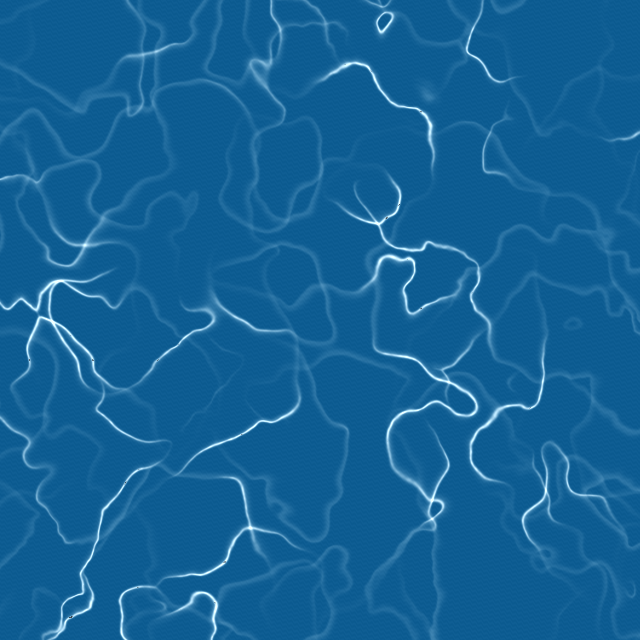
This texture is drawn by a Shadertoy shader. Its source:

```glsl
vec2 hashDirection(vec2 cell) {
    float angle = 6.2832 * fract(sin(dot(cell, vec2(127.1, 311.7))) * 43758.5453);
    return vec2(cos(angle), sin(angle));
}

// Gradient noise, roughly -0.7 to 0.7
float noise(vec2 p) {
    vec2 i = floor(p), f = fract(p);
    vec2 u = f * f * f * (f * (f * 6.0 - 15.0) + 10.0);
    vec2 e = vec2(1.0, 0.0);
    float a = dot(hashDirection(i), f);
    float b = dot(hashDirection(i + e.xy), f - e.xy);
    float c = dot(hashDirection(i + e.yx), f - e.yx);
    float d = dot(hashDirection(i + 1.0), f - 1.0);
    return mix(mix(a, b, u.x), mix(c, d, u.x), u.y);
}

vec2 noise2(vec2 p) {
    return vec2(noise(p), noise(p + vec2(37.2, 81.6)));
}

// Height field whose zero contours become the light lines
float waves(vec2 p) {
    return noise(p) + 0.38 * noise(p * 2.1 + 9.3) + 0.12 * noise(p * 4.7 + 3.1);
}

// Approximate signed distance to the nearest zero contour
float contourDistance(vec2 p, float scale, vec2 offset) {
    vec2 e = vec2(0.001, 0.0);
    float height = waves(p * scale + offset);
    vec2 slope = vec2(waves((p + e.xy) * scale + offset),
                      waves((p + e.yx) * scale + offset)) - height;
    return height / max(length(slope) / e.x, 2.0);
}

// One web of lines: a faint one-sided glow and a sharp bright filament
float caustics(vec2 p, float scale, vec2 offset) {
    float d = contourDistance(p, scale, offset);
    float glowWidth = d > 0.0 ? 0.0062 : 0.0028;
    float glow = exp(-d * d / (glowWidth * glowWidth));
    float core = exp(-d * d / (0.0021 * 0.0021));

    float visible = smoothstep(-0.28, 0.3, noise(p * 3.1 + offset.yx));
    float bright = smoothstep(0.1, 0.42, noise(p * 3.7 - offset));
    float beads = 1.0 + 0.5 * noise(p * 110.0 + offset);
    return glow * (0.2 * visible + 0.16 * bright) + core * bright * beads;
}

void mainImage(out vec4 fragColor, in vec2 fragCoord) {
    vec2 uv = fragCoord / iResolution.y;

    // Bend the lines, with patches of fine serration
    float ragged = smoothstep(-0.1, 0.4, noise(uv * 5.0 + 63.0));
    vec2 p = uv + 0.025 * noise2(uv * 8.0 + 5.0)
                + 0.007 * noise2(uv * 24.0 + 17.0)
                + 0.005 * ragged * noise2(uv * 62.0 + 29.0);

    // Overlapping webs of different sizes
    float light = 0.0;
    for (int i = 0; i < 4; i++) {
        float layer = float(i);
        light += caustics(p, 3.4 + 0.6 * layer, vec2(13.7, 41.3) * (layer + 1.0));
    }

    // Deep water with a fine woven ripple
    vec3 color = vec3(0.05, 0.36, 0.57);
    float weave = sin(dot(uv, vec2(520.0, 900.0)) + 1.5 * sin(uv.x * 700.0));
    color += 0.009 * weave;
    color += vec3(0.6, 0.48, 0.38) * min(light, 1.5);

    // Rare dark glints inside the brightest filaments
    float glint = smoothstep(0.42, 0.55, noise(uv * 95.0 + 71.0));
    color *= 1.0 - 0.7 * glint * smoothstep(0.8, 1.1, light);

    fragColor = vec4(clamp(color, 0.0, 1.0), 1.0);
}
```
